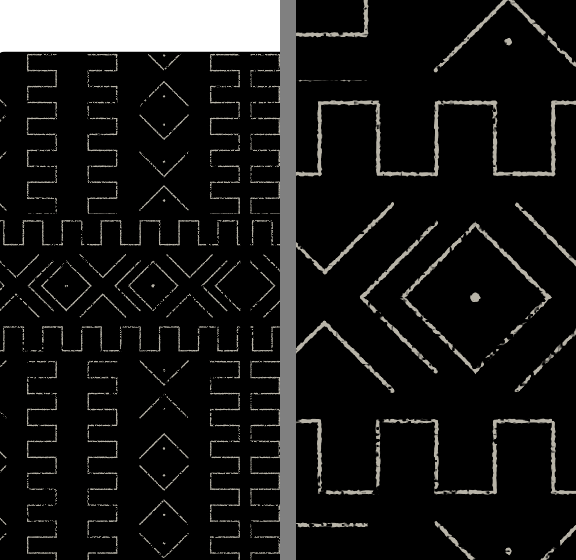
Left: the whole. Right: its middle third, enlarged.
Write a Shadertoy shader that draws this pattern.

```glsl
const vec2 DESIGN = vec2(384.0, 768.0);
const vec3 INK = vec3(0.72, 0.705, 0.66);
const float SHEET_TOP = 71.0;
const float BAND_Y = 392.0;
const float SEAM_X = 336.5;
const float LINE_HALF = 0.85;

float hash(vec2 p) {
    vec3 q = fract(vec3(p.xyx) * 0.1031);
    q += dot(q, q.yzx + 33.33);
    return fract((q.x + q.y) * q.z);
}

float noise(vec2 p) {
    vec2 i = floor(p), f = fract(p);
    f = f * f * (3.0 - 2.0 * f);
    return mix(mix(hash(i), hash(i + vec2(1, 0)), f.x),
               mix(hash(i + vec2(0, 1)), hash(i + vec2(1, 1)), f.x), f.y);
}

float repeatCentered(float x, float period) {
    return x - period * round(x / period);
}

// Square wave running along x, between y = 0 and y = height
float squareWave(vec2 p, float pitch, float height) {
    float rise = repeatCentered(p.x, pitch);
    float outside = max(abs(p.y - 0.5 * height) - 0.5 * height, 0.0);
    float level = mod(floor(p.x / pitch), 2.0) * height;
    return min(length(vec2(rise, outside)), abs(p.y - level));
}

// Right-angled chevron with its tip at the origin, opening along +x
float chevron(vec2 p, float reach) {
    p.y = abs(p.y);
    return length(p - vec2(clamp(0.5 * (p.x + p.y), 0.0, reach)));
}

float diamond(vec2 p, float radius) {
    return abs(abs(p.x) + abs(p.y) - radius) * 0.7071;
}

// Upright meanders between two heights
float meanderColumns(vec2 p, float top, float bottom, float phase) {
    const float PITCH = 21.87;
    const float LEFT[4] = float[4](38.0, 121.0, 289.0, 344.0);
    float d = 1e3;
    for (int i = 0; i < 4; i++) {
        float shift = (phase + float(i % 2)) * PITCH;
        d = min(d, squareWave(vec2(p.y - top + shift, p.x - LEFT[i]), PITCH, 39.0));
    }
    return max(d, max(top - LINE_HALF - p.y, p.y - bottom) + LINE_HALF);
}

// Stacked chevrons with dots; a negative tip height points downwards
float chevronColumns(vec2 p) {
    const float TIPS[11] = float[11](-96.0, 112.0, -191.0, -242.0, 255.0, -528.0,
                                     540.0, 595.0, -672.0, 686.0, -765.0);
    float x = repeatCentered(p.x - 225.0, 250.0);
    float d = 1e3;
    for (int i = 0; i < 11; i++) {
        vec2 q = vec2((p.y - abs(TIPS[i])) * sign(TIPS[i]), x);
        d = min(d, chevron(q, 33.0));
        d = min(d, length(q - vec2(20.0, 0.0)) - 0.7);
    }
    return max(d, 75.0 - p.y);
}

// Horizontal band: diamonds, nested chevrons and mirrored square waves
float centralBand(vec2 p) {
    const float PERIOD = 119.0;
    float y = abs(p.y - BAND_Y);
    float pastSeam = step(SEAM_X, p.x);
    float d = squareWave(vec2(p.x - 5.3 + 6.0 * pastSeam, y - 56.5), 26.7, 32.5);
    float x = p.x - 91.0 - 14.0 * pastSeam;
    float cell = repeatCentered(x, PERIOD);
    d = min(d, diamond(vec2(cell, y), 33.5));
    d = min(d, chevron(vec2(cell + 52.0, y), 34.0));
    d = min(d, chevron(vec2(y - 11.5, repeatCentered(x - 50.0, PERIOD)), 31.0));
    float dotX = x - PERIOD * clamp(round(x / PERIOD), 0.0, 1.0);
    return min(d, length(vec2(dotX, y)) - 1.3);
}

// Flaked coverage: fine grain cut by a slowly changing threshold
float wornInk(vec2 p) {
    float grain = 0.6 * noise(p * 0.75) + 0.4 * noise(p * 0.31 + 40.0);
    float threshold = mix(0.16, 0.5, noise(p * 0.035 + 7.0));
    return smoothstep(threshold - 0.09, threshold + 0.09, grain);
}

void mainImage(out vec4 fragColor, in vec2 fragCoord) {
    float pixel = DESIGN.x / iResolution.x;
    vec2 p = vec2(fragCoord.x, iResolution.y - fragCoord.y) * pixel;

    float d = centralBand(p);
    d = min(d, meanderColumns(p, 75.0, 293.0, 0.0));
    d = min(d, meanderColumns(p, 496.0, DESIGN.y + 10.0, 1.0));
    d = min(d, chevronColumns(p));

    // Blank strip at the seam
    d = max(d, 8.0 - abs(p.x - SEAM_X));

    // Rough edges and flaking
    d += 0.7 * (noise(p * 0.9 + 90.0) - 0.5);
    float line = clamp(0.5 + (LINE_HALF - d) / pixel, 0.0, 1.0);
    vec3 color = INK * line * wornInk(p);

    // White margin above the sheet, softening its corner
    float edge = SHEET_TOP + 2.0 * exp(-0.6 * p.x);
    color = mix(color, vec3(1.0), clamp(0.5 + (edge - p.y) / pixel, 0.0, 1.0));
    fragColor = vec4(color, 1.0);
}
```
